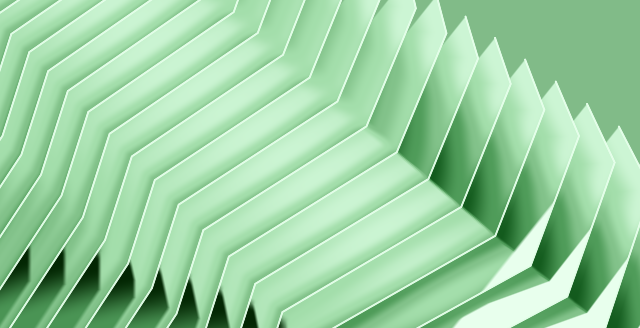
A WebGL 1 fragment shader for this background:

```glsl
precision highp float;
// Overlapping folded green paper sheets with bright edges, fanned out in a diagonal row.
uniform vec2 u_resolution;

const float HEIGHT = 3.92; // canvas height in scene units, y pointing down

// Position of a sheet corner along the fan
vec2 fan(vec2 start, vec2 advance, vec2 bend, float i) {
  return start + i * (advance + i * bend);
}

vec2 shoulderAt(float i) { return fan(vec2(4.97, 0.10), vec2(0.36, 0.295), vec2(0.006, 0.002), i); }
vec2 elbowAt(float i) { return fan(vec2(4.38, 1.51), vec2(0.355, 0.303), vec2(0.0075, 0.006), i); }

// Distance to the segment from a to b
float segment(vec2 p, vec2 a, vec2 b) {
  vec2 ab = b - a;
  return length(p - a - ab * clamp(dot(p - a, ab) / dot(ab, ab), 0.0, 1.0));
}

// Horizontal position at height y of the line through a and b
float lineX(vec2 a, vec2 b, float y) {
  return a.x + (b.x - a.x) * (y - a.y) / (b.y - a.y);
}

// Tone 0..1 to paper colour, from deep shadow to highlight
vec3 paper(float tone) {
  vec3 c = mix(vec3(0.06, 0.34, 0.10), vec3(0.31, 0.61, 0.35), smoothstep(0.0, 0.3, tone));
  c = mix(c, vec3(0.51, 0.76, 0.54), smoothstep(0.3, 0.5, tone));
  c = mix(c, vec3(0.64, 0.87, 0.67), smoothstep(0.5, 0.7, tone));
  return mix(c, vec3(0.80, 0.96, 0.83), smoothstep(0.7, 0.95, tone));
}

// Shading of sheet i at inner distance d from its edge
vec3 sheetColor(vec2 p, float i, float d) {
  vec2 shoulder = shoulderAt(i), elbow = elbowAt(i);
  float t = clamp(d / 0.44, 0.0, 1.0);

  // Lower facet: shaded beside its edge, with a glow along the middle
  float lower = 0.54 + 0.25 * smoothstep(0.0, 0.5, t) - 0.06 * smoothstep(0.6, 1.0, t);
  vec2 fromGlow = p - elbow + vec2(0.9, -0.4);
  lower += 0.13 * exp(-0.9 * dot(fromGlow, fromGlow));
  lower -= 0.06 * smoothstep(1.8, 0.0, p.x) + 0.48 * smoothstep(3.6, 5.0, i) * t;
  lower -= 0.4 * smoothstep(1.6, 2.8, p.y) * smoothstep(2.0, 0.5, p.x) * t;
  lower -= 0.16 * exp(-d / 0.035);

  // Upper facet: darkens towards the fold
  vec2 fold = elbow - elbowAt(i - 1.0);
  float above = dot(p - elbow, normalize(vec2(fold.y, -fold.x)));
  float upper = 0.84 - 0.32 * t + 0.2 * smoothstep(0.7, 1.3, above);
  upper -= 0.48 * smoothstep(0.0, 3.0, i) * exp(-1.4 * above * above);
  upper -= 0.14 * exp(-d / 0.035);
  float soft = mix(0.22, 0.03, smoothstep(-1.0, 2.0, i));
  vec3 color = paper(mix(lower, upper, smoothstep(-soft, soft, above)));

  // White reflections on the last sheets
  float s = (p.y - shoulder.y) / (elbow.y - shoulder.y);
  float reach = 0.65 * (min(s, 1.05) - 0.48);
  float white = smoothstep(-0.015, 0.015, reach - d) * step(4.5, i);
  white *= smoothstep(5.8, 5.86, p.x + 0.8 * (p.y - 3.4));
  color = mix(color, vec3(0.91, 1.0, 0.93), white);

  // Deep gaps at the lower left, leaving a tapering bright strip beside each edge
  float depth = p.y - 2.9 - 0.08 * p.x * p.x;
  float gap = smoothstep(-0.03, 0.03, d - 0.36 + 0.55 * clamp(depth, 0.0, 0.45));
  gap *= smoothstep(-0.08, 0.1, depth) * smoothstep(3.5, 3.3, p.x);
  vec3 gapColor = mix(vec3(0.01, 0.15, 0.01), vec3(0.29, 0.58, 0.33),
                      smoothstep(0.15, 0.85, depth + 0.3 * (0.5 - t)));
  return mix(color, gapColor, gap);
}

void main() {
  float px = HEIGHT / u_resolution.y;
  vec2 p = vec2(gl_FragCoord.x, u_resolution.y - gl_FragCoord.y) * px;
  vec3 color = vec3(0.505, 0.735, 0.535);

  // Sheets from back to front
  for (int k = 0; k < 23; k++) {
    float i = 10.0 - float(k);
    vec2 tip = fan(vec2(4.88, -0.30), vec2(0.335, 0.245), vec2(0.0035, 0.002), i);
    vec2 shoulder = shoulderAt(i);
    vec2 elbow = elbowAt(i);
    vec2 bend = fan(vec2(2.43, 2.75), vec2(0.30, 0.31), vec2(0.005, 0.0055), i);
    vec2 knee = bend + vec2(-0.32, 1.0);
    vec2 foot = knee + vec2(-1.45, 2.2);

    // Right outline as a function of height
    float edgeX = lineX(knee, foot, p.y);
    if (p.y < shoulder.y) edgeX = lineX(tip, shoulder, p.y);
    else if (p.y < elbow.y) edgeX = lineX(shoulder, elbow, p.y);
    else if (p.y < bend.y) edgeX = lineX(elbow, bend, p.y);
    else if (p.y < knee.y) edgeX = lineX(bend, knee, p.y);

    float d = min(segment(p, tip, shoulder), segment(p, shoulder, elbow));
    d = min(d, min(segment(p, elbow, bend), segment(p, bend, knee)));
    d = min(d, segment(p, knee, foot));
    float inside = p.x < edgeX ? d : -d;

    // Slanted left side of the pointed tip
    float cut = max(0.78 * (p.x - tip.x + 0.8 * (p.y - tip.y)), p.y - tip.y - 0.8);
    float cover = smoothstep(-px, px, min(inside, cut));
    color = mix(color, sheetColor(p, i, d), cover);

    // Bright paper edge
    float rim = 1.0 - smoothstep(0.012 - 0.5 * px, 0.012 + 0.5 * px, d);
    color = mix(color, vec3(0.90, 1.0, 0.92), rim * 0.95);
  }
  gl_FragColor = vec4(color, 1.0);
}
```
